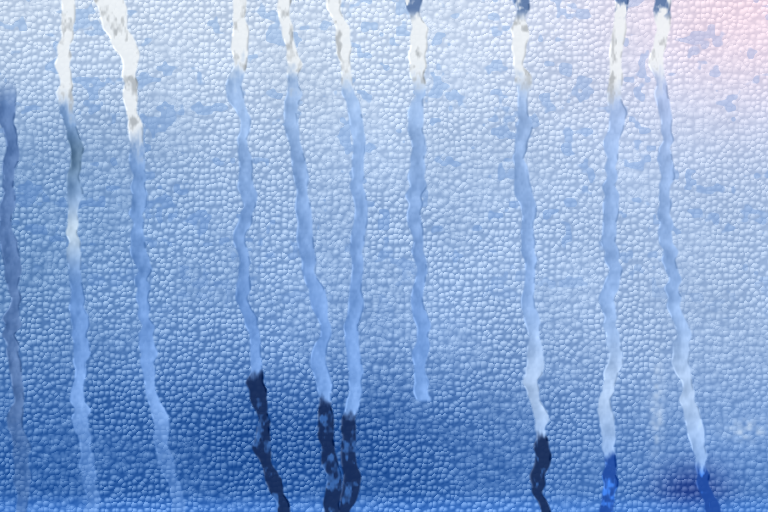
A Shadertoy shader for this texture:

```glsl
// Cold window covered in condensation, with ten meandering trails of running water.
// A soft blue gradient is refracted by jittered cellular beads; each trail follows
// a cubic through four heights, clears the beads and shades from white to dark.

float hash(vec2 p) {
    return fract(sin(dot(p, vec2(127.1, 311.7))) * 43758.5453);
}

float noise(vec2 p) {
    vec2 i = floor(p), f = fract(p);
    f = f * f * (3.0 - 2.0 * f);
    return mix(mix(hash(i), hash(i + vec2(1, 0)), f.x),
               mix(hash(i + vec2(0, 1)), hash(i + vec2(1, 1)), f.x), f.y);
}

float fbm(vec2 p) {
    return 0.55 * noise(p) + 0.3 * noise(p * 2.1 + 7.0) + 0.15 * noise(p * 4.3 + 3.0);
}

// Soft elliptical spot
float spot(vec2 p, vec2 centre, vec2 size) {
    vec2 d = (p - centre) / size;
    return exp(-dot(d, d));
}

// Blurred scene behind the glass
vec3 backdrop(vec2 p) {
    vec3 c = mix(vec3(0.28, 0.47, 0.75), vec3(0.56, 0.69, 0.87), smoothstep(0.0, 0.52, p.y));
    c = mix(c, vec3(0.81, 0.87, 0.95), smoothstep(0.42, 1.0, p.y));
    c = mix(c, vec3(0.72, 0.80, 0.92), 0.65 * spot(p, vec2(1.4, 0.5), vec2(0.55, 0.38)));
    c = mix(c, vec3(0.36, 0.52, 0.72), 0.6 * spot(p, vec2(0.05, 0.55), vec2(0.3, 0.28)));
    c = mix(c, vec3(0.15, 0.32, 0.58), 0.7 * spot(p, vec2(0.62, 0.14), vec2(0.36, 0.13)));
    c = mix(c, vec3(0.20, 0.38, 0.64), 0.5 * spot(p, vec2(0.15, 0.12), vec2(0.3, 0.2)));
    c = mix(c, vec3(0.97, 0.86, 0.91), 0.85 * spot(p, vec2(1.5, 1.0), vec2(0.35, 0.23)));
    c = mix(c, vec3(0.14, 0.20, 0.50), 0.6 * spot(p, vec2(1.35, 0.04), vec2(0.07, 0.05)));
    c = mix(c, vec3(0.38, 0.60, 0.93), 0.6 * smoothstep(0.045, 0.0, p.y));
    return c + 0.07 * (fbm(p * 7.0) - 0.5);
}

// Light (+) and dark (-) shading of the nearest bead
float beads(vec2 p, float density) {
    vec2 q = p * density + 0.5 * vec2(noise(p * 30.0), noise(p * 30.0 + 9.0));
    vec2 cell = floor(q), nearest = vec2(9.0);
    float size = 0.5;
    for (int y = -1; y <= 1; y++)
    for (int x = -1; x <= 1; x++) {
        vec2 id = cell + vec2(x, y);
        vec2 d = q - id - 0.15 - 0.7 * vec2(hash(id), hash(id + 41.3));
        if (dot(d, d) < dot(nearest, nearest)) {
            nearest = d;
            size = 0.35 + 0.25 * hash(id + 17.9);
        }
    }
    float soft = 0.12 + density / iResolution.y;
    float body = 1.0 - smoothstep(size - soft, size + soft, length(nearest));
    float lit = dot(nearest, vec2(-0.4, 0.9)) / size;
    return body * (0.9 * lit + 0.25) - 0.35 * (1.0 - body);
}

// Cubic through four values spaced evenly over t in 0..1
float cubicThrough(vec4 v, float t) {
    float a = 3.0 * t, b = a - 1.0, c = a - 2.0, d = a - 3.0;
    return dot(v, vec4(-b * c * d / 6.0, a * c * d / 2.0, -a * b * d / 2.0, a * b * c / 6.0));
}

void mainImage(out vec4 fragColor, in vec2 fragCoord) {
    vec2 p = fragCoord / iResolution.y;
    p.x *= 1.5 * iResolution.y / iResolution.x;
    float pixel = 1.0 / iResolution.y;
    vec3 base = backdrop(p);

    // Beaded glass, with patches of larger merged drops
    float contrast = mix(0.25, 0.17, smoothstep(0.2, 0.9, p.y)) * mix(1.0, 0.75, smoothstep(0.7, 1.5, p.x));
    float patches = smoothstep(0.4, 0.65, fbm(p * 9.0 + 20.0));
    float shade = mix(beads(p, 92.0), beads(p + 3.0, 58.0), 0.5 * patches);
    vec3 col = base + shade * contrast * vec3(1.1, 1.0, 0.8);
    float smear = smoothstep(0.72, 0.8, noise(p * vec2(28.0, 38.0) + 5.0) * 0.7 + 0.4 * noise(p * 90.0));
    col = mix(col, base * vec3(0.74, 0.84, 0.95), 0.55 * smear * smoothstep(0.3, 0.6, p.y));
    float wisp = spot(p, vec2(1.283, 0.2), vec2(0.012, 0.09)) + spot(p, vec2(1.46, 0.16), vec2(0.04, 0.02));
    col = mix(col, vec3(0.80, 0.87, 0.96), 0.55 * wisp * noise(p * 110.0) * 1.6);

    // Trail positions at four heights, top to bottom
    const vec4 course[10] = vec4[10](
        vec4(0.0, 0.02, 0.031, 0.058), vec4(0.127, 0.137, 0.152, 0.186),
        vec4(0.215, 0.268, 0.283, 0.36), vec4(0.455, 0.473, 0.49, 0.553),
        vec4(0.563, 0.584, 0.625, 0.641), vec4(0.654, 0.697, 0.689, 0.684),
        vec4(0.811, 0.816, 0.824, 0.852), vec4(1.029, 1.016, 1.037, 1.055),
        vec4(1.21, 1.199, 1.193, 1.182), vec4(1.289, 1.299, 1.332, 1.396));
    const float whiteEnd[10] = float[10](1.2, 0.8, 0.72, 0.86, 0.85, 0.84, 0.84, 0.84, 0.82, 0.85);
    const float darkTop[10] = float[10](-0.2, -0.2, -0.2, 0.265, 0.215, 0.19, -0.2, 0.15, 0.11, 0.09);

    for (int i = 0; i < 10; i++) {
        float k = float(i);
        float wander = 0.022 * (noise(vec2(p.y * 17.0, k * 7.3)) - 0.5)
                     + 0.010 * (noise(vec2(p.y * 55.0, k * 3.1)) - 0.5);
        float x = p.x - cubicThrough(course[i], 1.0 - p.y) - wander;
        float width = 0.009 + 0.009 * noise(vec2(p.y * 32.0, k * 5.7 + 2.0));
        if (i == 2) width += 0.014 * smoothstep(0.82, 1.0, p.y);
        float edge = abs(x) - width;
        float mask = 1.0 - smoothstep(-pixel - 0.001, pixel + 0.001, edge);
        if (i == 0) mask *= 1.0 - smoothstep(0.78, 0.86, p.y);
        if (i == 6) mask *= smoothstep(0.212, 0.222, p.y);
        if (i < 3) mask *= mix(0.45, 1.0, smoothstep(0.1, 0.22, p.y));

        float grain = fbm(vec2(p.x * 65.0, p.y * 38.0) + k * 11.0);
        vec3 water = mix(vec3(0.50, 0.67, 0.92), base * vec3(0.83, 0.90, 0.98), smoothstep(0.2, 0.55, p.y));
        if (i == 0) water = vec3(0.34, 0.47, 0.68);
        if (i > 6) water = mix(water, vec3(0.74, 0.83, 0.95), 0.8 * spot(p, vec2(p.x, 0.24), vec2(1.0, 0.15)));
        if (i == 1) {
            water = mix(water, vec3(0.36, 0.48, 0.60), 0.9 * spot(p, vec2(p.x, 0.69), vec2(1.0, 0.06)));
            water = mix(water, vec3(0.88, 0.94, 0.98), 0.8 * spot(p, vec2(p.x, 0.55), vec2(1.0, 0.06)));
        }
        water += 0.22 * (grain - 0.5) + 0.05 * x / width;
        float white = smoothstep(-0.035, 0.035, p.y - whiteEnd[i] + 0.07 * (grain - 0.5));
        water = mix(water, vec3(0.97, 0.98, 0.98) - 0.25 * smoothstep(0.5, 0.8, grain), 0.9 * white);
        if (i > 5) water = mix(water, vec3(0.36, 0.47, 0.65), smoothstep(0.955, 0.985, p.y) * smoothstep(0.3, 0.55, grain));
        float dark = smoothstep(0.015, -0.015, p.y - darkTop[i] + 0.04 * (grain - 0.5));
        vec3 deep = i > 7 ? vec3(0.10, 0.27, 0.62) : vec3(0.06, 0.13, 0.29);
        water = mix(water, deep + 0.35 * smoothstep(0.55, 0.8, grain) * vec3(0.4, 0.7, 1.0), 0.92 * dark);

        // Uneven bright rim along the wet edge
        float rim = exp(-pow(edge / 0.003, 2.0)) * smoothstep(0.45, 0.7, noise(p * 75.0 + k));
        col = mix(col, water, 0.93 * mask);
        col += 0.16 * rim * mask * sign(-x);
    }
    fragColor = vec4(clamp(col, 0.0, 1.0), 1.0);
}
```
